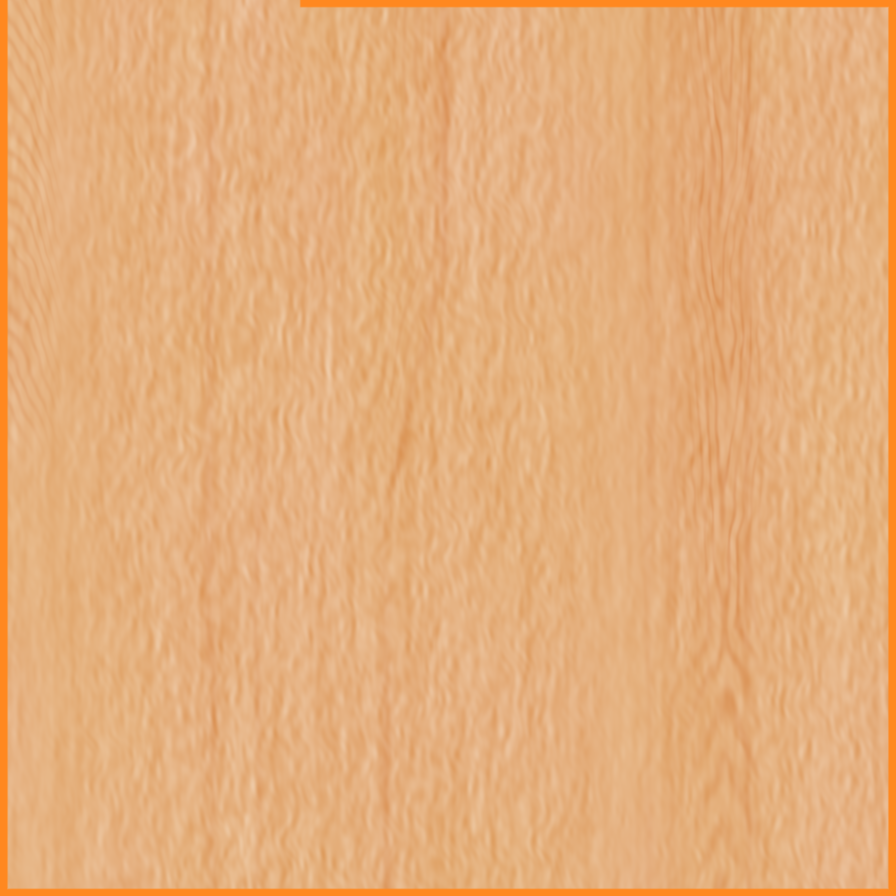
A Shadertoy shader for this texture:

```glsl
// Pale oak veneer with upright grain, short slanted flecks and arched figure,
// edged by a thin orange frame. Stretched value noise makes the grain;
// bent distance fields make the arches and the long streaks.

float hash(vec2 p) {
    vec3 q = fract(vec3(p.xyx) * 0.1031);
    q += dot(q, q.yzx + 33.33);
    return fract((q.x + q.y) * q.z);
}

// Smooth value noise in -1..1
float noise(vec2 p) {
    vec2 i = floor(p), f = fract(p);
    f = f * f * (3.0 - 2.0 * f);
    float low = mix(hash(i), hash(i + vec2(1, 0)), f.x);
    float high = mix(hash(i + vec2(0, 1)), hash(i + vec2(1, 1)), f.x);
    return 2.0 * mix(low, high, f.y) - 1.0;
}

// Soft hump of given half width around zero
float hump(float d, float width) {
    return exp(-d * d / (width * width));
}

// Narrow dark line once per unit of phase
float ringLine(float phase) {
    return pow(0.5 + 0.5 * cos(6.2832 * phase), 2.0);
}

// Short embossed flecks, light on one side and dark on the other
float flecks(vec2 p) {
    p.x += 0.004 * noise(p * vec2(28.0, 32.0));
    vec2 q = vec2(p.x * 150.0 - p.y * 14.0, p.y * 50.0);
    float ridge = noise(q) - 0.8 * noise(q + vec2(1.0, -0.3));
    vec2 r = vec2(p.x * 205.0 + p.y * 30.0, p.y * 82.0) + 57.0;
    return ridge + 0.75 * (noise(r) - 0.7 * noise(r + vec2(1.0, 0.3)));
}

// Arches that point up near the bottom and stretch into a tall V above
float archFigure(vec2 p) {
    float dx = p.x - 0.807 - 0.007 * noise(vec2(3.0, p.y * 7.0));
    float upper = smoothstep(0.22, 0.42, p.y);
    float phase = abs(p.y - 0.3) - mix(2.6, 11.0, upper) * sqrt(dx * dx + 0.00001);
    float rough = 0.03 * noise(p * vec2(45.0, 16.0)) + 0.02 * noise(p * vec2(110.0, 40.0));
    phase += rough * mix(0.4, 1.0, upper);
    float broken = 0.75 + 0.5 * noise(p * vec2(70.0, 13.0) + 5.0);
    float spacing = mix(0.07, 0.11, smoothstep(0.2, 0.4, p.y));
    return ringLine(phase / spacing) * hump(dx, 0.036) * broken;
}

// Nested curves that drop away from the left edge
float edgeFigure(vec2 p) {
    float phase = p.y + 24.0 * p.x * p.x + 0.5 * p.x;
    phase += 0.014 * noise(p * vec2(30.0, 14.0)) + 0.005 * noise(p * vec2(90.0, 50.0));
    float reach = smoothstep(0.47, 0.56, p.y) * (1.0 - smoothstep(0.03, 0.08, p.x));
    return (ringLine(phase / 0.029) - 0.4) * reach;
}

// A streak that bends aside at mid height, with faint lines beside it
float bentFigure(vec2 p) {
    float bend = 0.43 + 0.067 * smoothstep(0.36, 0.78, p.y);
    float dx = p.x - bend - 0.003 * noise(vec2(8.0, p.y * 24.0));
    float broken = 0.75 + 0.4 * noise(p * vec2(90.0, 26.0));
    float feather = ringLine(dx / 0.014 + 0.5 * noise(p * vec2(35.0, 16.0)));
    float beside = hump(dx + 0.035, 0.035) * smoothstep(0.4, 0.6, p.y);
    return 0.75 * hump(dx, 0.006) * broken + 0.4 * feather * beside;
}

// Upright streak broken up along its height
float streak(vec2 p, float x, float width) {
    float wander = 0.003 * noise(vec2(x * 90.0, p.y * 9.0));
    float broken = 0.7 + 0.5 * noise(vec2(p.x * 130.0, p.y * 22.0) + x * 50.0);
    return hump(p.x - x - wander, width) * broken;
}

void mainImage(out vec4 fragColor, in vec2 fragCoord) {
    vec2 p = fragCoord / iResolution.xy;

    // Broad bands and long upright fibres
    float tone = 0.16 * noise(p * vec2(13.0, 1.6) + 7.0);
    tone += 0.27 * noise(p * vec2(46.0, 2.2) + 19.0);
    tone += 0.50 * noise(p * vec2(125.0, 6.0) + 31.0);
    tone += 0.55 * noise(p * vec2(185.0, 24.0) + 43.0);

    // Flecks are calm in the smooth bands
    float calm = max(hump(p.x - 0.05, 0.07), hump(p.x - 0.7, 0.07));
    calm = max(calm, 0.7 * hump(p.x - 0.81, 0.04));
    tone += 0.88 * flecks(p) * (1.0 - 0.6 * calm);

    // Pale patches beside the left streaks
    float patches = smoothstep(0.1, 0.7, noise(vec2(p.x * 40.0 - p.y * 16.0, p.y * 26.0)));
    tone += 0.8 * patches * hump(p.x - 0.268, 0.026);

    // Dark figure
    float dark = 0.7 * streak(p, 0.235, 0.007) + 0.55 * streak(p, 0.287, 0.004);
    dark += 0.5 * streak(p, 0.725, 0.005) + 0.4 * streak(p, 0.75, 0.005);
    dark += 0.65 * streak(p, 0.835, 0.004);
    dark += 0.4 * streak(p, 0.495, 0.004) * smoothstep(0.6, 0.8, p.y);
    dark += 0.3 * hump(p.x - 0.785, 0.055) * smoothstep(0.1, 0.7, p.y);
    dark += archFigure(p) + 0.65 * edgeFigure(p) + bentFigure(p);

    // Tan wood, yellower or pinker in places
    vec3 wood = vec3(0.899, 0.694, 0.500);
    wood += tone * vec3(0.012, 0.034, 0.053);
    wood -= dark * vec3(0.028, 0.080, 0.100);
    wood += noise(p * vec2(14.0, 5.0) + 61.0) * vec3(0.002, -0.001, 0.012);

    // Orange frame, open along the left part of the top
    vec2 soft = 1.2 / iResolution.xy;
    float sides = smoothstep(-soft.x, soft.x, abs(p.x - 0.5) - 0.4915);
    float base = 1.0 - smoothstep(-soft.y, soft.y, p.y - 0.008);
    float top = smoothstep(-soft.y, soft.y, p.y - 0.992);
    top *= smoothstep(-soft.x, soft.x, p.x - 0.335);
    float frame = max(sides, max(base, top));
    fragColor = vec4(mix(wood, vec3(1.0, 0.535, 0.125), frame), 1.0);
}
```
